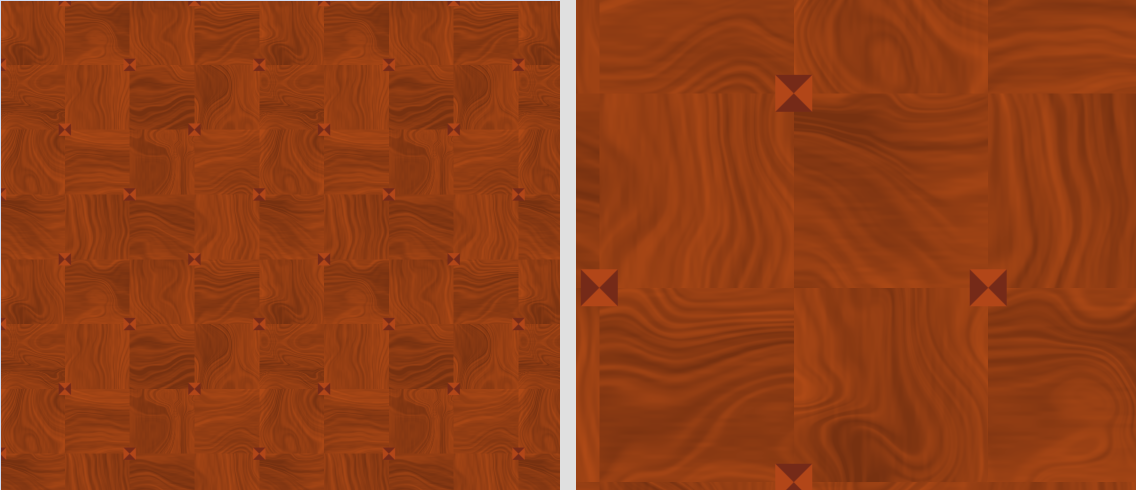
Left, the full canvas; right, a detail of the centre.
Reproduce this pattern procedurally as a WebGL 1 fragment shader.

```glsl
precision highp float;
// Parquet floor of square walnut tiles whose grain direction alternates in a
// checkerboard. Domain-warped noise bends the grain, a hash varies each tile of
// a repeating 4 by 4 block, and inlaid four-triangle studs sit on every other corner.

uniform vec2 u_resolution;

const float TILES_ACROSS = 8.64;
const float BLOCK = 4.0;         // tiles before the variation repeats
const float STUD_HALF = 0.095;   // half the stud side, in tiles
const float BORDER = 0.017;      // pale rim at the top and left, in tiles

const vec3 WOOD_DARK = vec3(0.465, 0.192, 0.064);
const vec3 WOOD_LIGHT = vec3(0.685, 0.288, 0.086);
const vec3 STUD_DARK = vec3(0.46, 0.165, 0.095);
const vec3 STUD_LIGHT = vec3(0.70, 0.275, 0.095);
const vec3 RIM = vec3(0.82, 0.86, 0.95);

float hash(vec2 p) {
  vec3 q = fract(vec3(p.xyx) * 0.1031);
  q += dot(q, q.yzx + 33.33);
  return fract((q.x + q.y) * q.z);
}

float noise(vec2 p) {
  vec2 i = floor(p);
  vec2 f = fract(p);
  f = f * f * f * (f * (f * 6.0 - 15.0) + 10.0);
  float low = mix(hash(i), hash(i + vec2(1.0, 0.0)), f.x);
  float high = mix(hash(i + vec2(0.0, 1.0)), hash(i + 1.0), f.x);
  return mix(low, high, f.y);
}

vec2 noise2(vec2 p) {
  return vec2(noise(p), noise(p + vec2(37.2, 17.9))) - 0.5;
}

// Growth lines across x: an even ripple broken up by uneven noise.
float growthLines(vec2 q, vec2 seed) {
  float uneven = noise(vec2(q.x * 21.0, q.y * 0.6) + seed + 41.0);
  float drift = 5.0 * noise(vec2(q.x * 3.0, q.y * 0.7) + seed + 71.0);
  float ripple = 0.5 + 0.5 * sin(q.x * 68.0 + drift);
  return mix(uneven, ripple, 0.38);
}

// Brightness of one tile, 0 to 1, with the grain running along y.
float grainTone(vec2 uv, vec2 seed) {
  float swirl = mix(0.3, 1.0, hash(seed + 3.1));
  vec2 q = uv;
  q += swirl * 0.95 * noise2(q * vec2(1.7, 1.4) + seed);
  q += swirl * 0.52 * noise2(q * vec2(2.8, 2.3) + seed + 11.0);
  q.x += 0.03 * (noise(q * vec2(7.0, 4.0) + seed) - 0.5);

  // Broad bands, growth lines and fine fibres all follow the warped grain.
  float band = noise(vec2(q.x * 2.8, q.y * 0.7) + seed + 23.0);
  float lines = growthLines(q, seed);
  float thinLines = noise(vec2(q.x * 42.0, q.y * 1.5) + seed + 59.0);
  float fibre = noise(uv * vec2(48.0, 8.0) + seed);

  // Heartwood is darker with stronger lines, the tile sides are paler.
  float side = smoothstep(0.28, 0.50, abs(uv.x - 0.5));
  float contrast = mix(0.66, 0.32, band);
  float tone = 0.41 + 0.60 * (band - 0.5) + 0.16 * side;
  tone += contrast * (lines - 0.5) + 0.30 * (thinLines - 0.5);
  tone += 0.17 * (fibre - 0.5) + 0.16 * (hash(seed + 7.7) - 0.5);
  return clamp(tone, 0.0, 1.0);
}

vec3 woodFloor(vec2 p) {
  vec2 cell = floor(p);
  vec2 uv = fract(p);
  if (mod(cell.x + cell.y, 2.0) > 0.5) uv = uv.yx;
  vec2 blockCell = mod(cell, BLOCK);
  vec2 seed = 5.0 + 60.0 * vec2(hash(blockCell + 1.7), hash(blockCell + 8.3));
  return mix(WOOD_DARK, WOOD_LIGHT, grainTone(uv, seed));
}

// Lays a stud over the wood on corners of odd parity, turned in every other row.
vec3 addStud(vec3 base, vec2 p, float pixel) {
  vec2 corner = floor(p + 0.5);
  vec2 d = abs(p - corner);
  float odd = mod(corner.x + corner.y, 2.0);
  float turn = 1.0 - 2.0 * mod(corner.y, 2.0);
  float darkPart = smoothstep(-pixel, pixel, (d.x - d.y) * turn);
  float inside = 1.0 - smoothstep(-0.5 * pixel, 0.5 * pixel, max(d.x, d.y) - STUD_HALF);
  return mix(base, mix(STUD_LIGHT, STUD_DARK, darkPart), inside * odd);
}

vec3 surface(vec2 p, float pixel) {
  vec3 color = addStud(woodFloor(p), p, pixel);
  return mix(RIM, color, step(BORDER, min(p.x, p.y)));
}

void main() {
  float pixel = TILES_ACROSS / u_resolution.x;
  vec3 sum = vec3(0.0);
  // Four samples per pixel smooth the tile seams and the grain.
  for (int j = 0; j < 2; j++) {
    for (int i = 0; i < 2; i++) {
      vec2 jitter = 0.5 * vec2(float(i), float(j)) - 0.25;
      vec2 frag = gl_FragCoord.xy + jitter;
      vec2 p = vec2(frag.x, u_resolution.y - frag.y) * pixel;
      sum += surface(p, pixel);
    }
  }
  gl_FragColor = vec4(sum * 0.25, 1.0);
}
```
